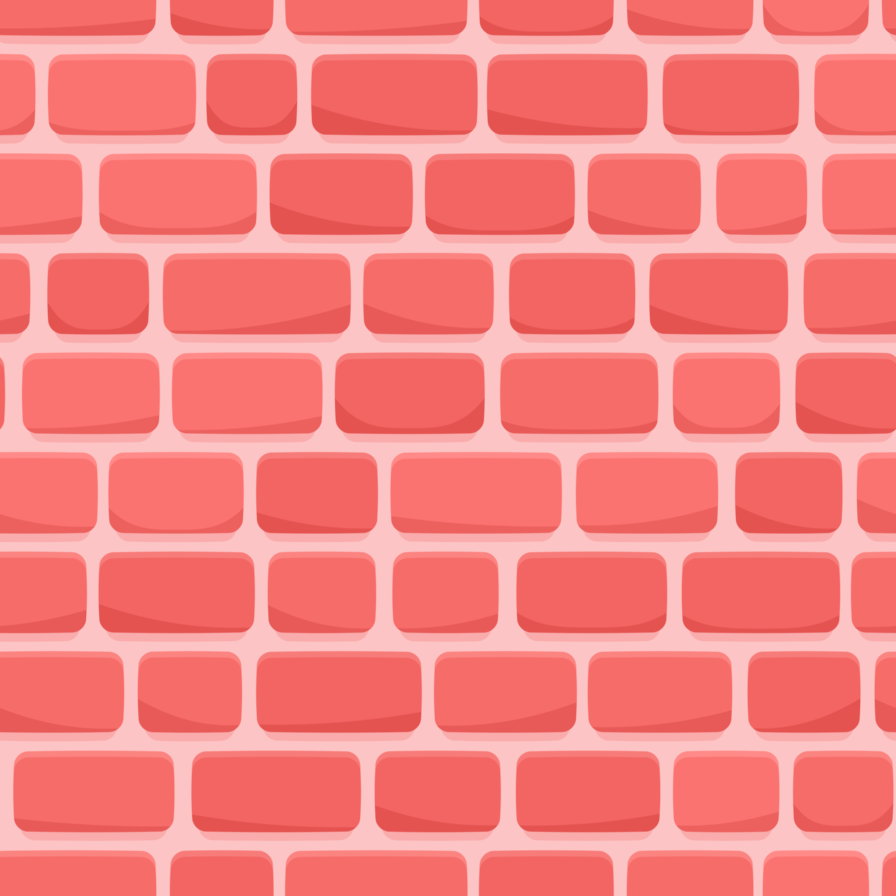
A three.js fragment shader for this pattern:

```glsl
varying vec2 vUv;

#define ROWS 9.0
#define BRICKS 6
#define ROW_SHIFT 0.54
#define HALF_HEIGHT 0.0455
#define CORNER 0.0145
#define BOW 0.0022
#define RIM 0.0068
#define SHADOW_DROP 0.0096
#define SHADOW_INSET 0.007
#define EDGE 0.0011
#define SEED 3.7

float hash(vec2 cell, float salt) {
  return fract(sin(dot(cell, vec2(127.1, 311.7)) + (salt + SEED) * 74.7) * 4375.85);
}

float brickWidth(float index, float row) {
  return mix(0.72, 1.36, hash(vec2(index, row), 1.0));
}

// Rounded box whose sides bulge slightly in the middle
float brickDistance(vec2 p, vec2 halfSize) {
  vec2 bend = min(p * p / (halfSize * halfSize), 1.0);
  vec2 q = abs(p) - halfSize + BOW * bend.yx * vec2(1.0, 0.5) + CORNER;
  return length(max(q, 0.0)) + min(max(q.x, q.y), 0.0) - CORNER;
}

float cover(float d) {
  return 1.0 - smoothstep(-EDGE, EDGE, d);
}

// Height of the curved boundary between the face and its lower shade
float shadeLine(vec2 p, vec2 halfSize, vec2 id) {
  float lean = floor(hash(id, 4.0) * 3.0) - 1.0;
  float lowPoint = lean * 0.75;
  float t = abs(p.x / halfSize.x - lowPoint) / (1.0 + abs(lowPoint));
  float rise = mix(0.2, 0.75, hash(id, 5.0));
  float base = mix(-0.92, -0.8, hash(id, 6.0));
  return halfSize.y * (base + rise * pow(t, mix(3.2, 2.0, abs(lean))));
}

vec3 paintBrick(vec3 color, vec2 p, vec2 halfSize, vec2 id) {
  // Soft drop shadow on the mortar
  vec2 shadowSize = halfSize - vec2(SHADOW_INSET, 0.0);
  float shadow = cover(brickDistance(p + vec2(0.0, SHADOW_DROP), shadowSize));
  color = mix(color, vec3(0.98, 0.67, 0.67), shadow);

  // Three tones of clay
  float tone = floor(hash(id, 7.0) * 3.0) * 0.5;
  vec3 face = mix(vec3(0.95, 0.395, 0.385), vec3(0.98, 0.45, 0.44), tone);
  vec3 rim = min(face + vec3(0.02, 0.09, 0.09), 1.0);
  vec3 shade = face - vec3(0.055, 0.07, 0.07);

  // Light rim, front face and lower shade
  float lower = cover(p.y - shadeLine(p, halfSize, id));
  float front = cover(brickDistance(p + vec2(0.0, RIM), halfSize));
  vec3 brick = mix(rim, mix(face, shade, lower), front);
  return mix(color, brick, cover(brickDistance(p, halfSize)));
}

void main() {
  float y = vUv.y * ROWS - ROW_SHIFT;
  float row = mod(floor(y), ROWS);
  float localY = (fract(y) - 0.51) / ROWS;
  float x = fract(vUv.x + hash(vec2(0.0, row), 9.0));

  float total = 0.0;
  for (int i = 0; i < BRICKS; i++) total += brickWidth(float(i), row);

  // Lay the bricks of this row side by side
  vec3 color = vec3(0.99, 0.77, 0.77);
  float start = 0.0;
  for (int i = 0; i < BRICKS; i++) {
    vec2 id = vec2(float(i), row);
    float end = start + brickWidth(id.x, row) / total;
    float left = start + mix(0.0045, 0.0105, hash(id, 2.0));
    float right = end - mix(0.0045, 0.0105, hash(id, 3.0));
    vec2 p = vec2(x - 0.5 * (left + right), localY);
    color = paintBrick(color, p, vec2(0.5 * (right - left), HALF_HEIGHT), id);
    start = end;
  }
  gl_FragColor = vec4(color, 1.0);
}
```
